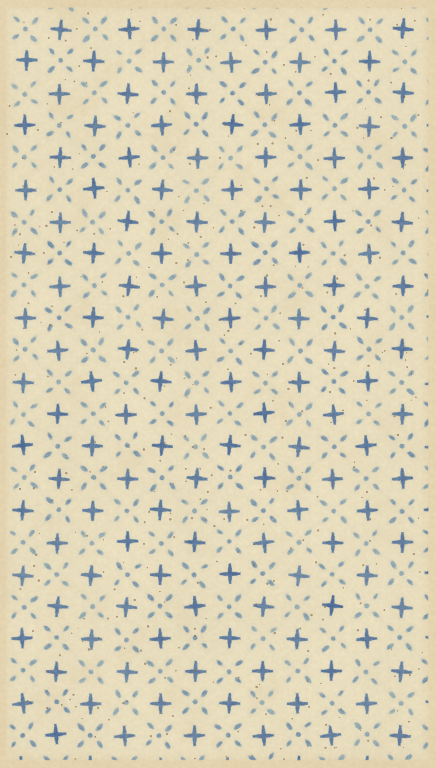
A Shadertoy shader for this pattern:

```glsl
// Blue hand-stamped crosses and four-petal sprigs in a checkerboard on aged cream paper.

// Layout, in units of canvas width, y measured downward from the top
const vec2 PITCH = vec2(0.0788, 0.0736);
const vec2 FIRST = vec2(0.0600, 0.0665);   // centre of the top left motif
const float SLANT = -0.0050;               // sideways drift per unit of height
const vec4 SHEET = vec4(0.014, 0.018, 0.982, 1.743); // left, top, right, bottom

// Motif sizes, in units of the column pitch
const float ARM_LENGTH = 0.305;
const float ARM_ROOT = 0.073;
const float ARM_TIP = 0.030;
const vec2 PETAL_AT = vec2(0.270, 0.255);
const vec2 PETAL_SIZE = vec2(0.108, 0.056);
const float DOT_RADIUS = 0.068;
const float INK_BLEED = 0.026;
const float JITTER = 0.035;

const vec3 MARGIN = vec3(0.895, 0.828, 0.685);
const vec3 PAPER = vec3(0.912, 0.868, 0.742);
const vec3 STAIN = vec3(0.850, 0.765, 0.610);
const vec3 SPECK = vec3(0.500, 0.390, 0.280);
const vec3 INK_DARK = vec3(0.225, 0.355, 0.560);
const vec3 INK_MID = vec3(0.360, 0.490, 0.630);
const vec3 INK_PALE = vec3(0.560, 0.655, 0.690);

vec2 hash2(vec2 p) {
    vec3 h = fract(p.xyx * vec3(0.1031, 0.1030, 0.0973));
    h += dot(h, h.yzx + 33.33);
    return fract((h.xx + h.yz) * h.zy);
}

// Layered sines, about -1 to 1
float waves(vec2 p) {
    float sum = 0.0, amp = 0.5;
    for (int i = 0; i < 4; i++) {
        sum += amp * sin(p.x + 1.7 * sin(p.y)) * cos(p.y + 1.3 * sin(p.x * 0.8));
        p = mat2(1.5, 1.2, -1.2, 1.5) * p + 2.3;
        amp *= 0.6;
    }
    return sum;
}

// Cellular noise: x = distance to the nearest point, y = that point's random value
vec2 cells(vec2 p) {
    vec2 id = floor(p), best = vec2(9.0, 0.0);
    for (int j = -1; j <= 1; j++)
    for (int i = -1; i <= 1; i++) {
        vec2 c = id + vec2(i, j), h = hash2(c + 50.0);
        float d = length(c + h - p);
        if (d < best.x) best = vec2(d, hash2(c + 91.0).x);
    }
    return best;
}

mat2 turn(float a) { return mat2(cos(a), sin(a), -sin(a), cos(a)); }

float taperedArm(vec2 a, float len) {
    float halfWidth = mix(ARM_ROOT, ARM_TIP, clamp(a.x / len, 0.0, 1.0));
    return max(a.y - halfWidth, a.x - len);
}

float cross4(vec2 q, vec2 rnd) {
    vec2 a = abs(q);
    vec2 len = ARM_LENGTH * (1.0 + 0.10 * sign(q) * (rnd - 0.5));
    return min(taperedArm(a, len.x), taperedArm(a.yx, len.y * 0.97));
}

float ellipse(vec2 q, vec2 r) { return (length(q / r) - 1.0) * r.y; }

float sprig(vec2 q, vec2 id) {
    float d = length(q) - DOT_RADIUS;
    for (int k = 0; k < 4; k++) {
        vec2 side = vec2(k % 2, k / 2) * 2.0 - 1.0;
        vec2 h = hash2(id * 4.0 + side + 30.0) - 0.5;
        float angle = atan(side.y, side.x) + 0.5 * h.x;
        vec2 local = (q - side * PETAL_AT - 0.04 * h) * turn(angle);
        d = min(d, ellipse(local, PETAL_SIZE * (1.0 + 0.3 * h.y)));
    }
    return d;
}

void mainImage(out vec4 fragColor, in vec2 fragCoord) {
    float pixel = 1.0 / iResolution.x;
    vec2 p = vec2(fragCoord.x, iResolution.y - fragCoord.y) * pixel;

    // Sheet with a slightly uneven edge, inside a darker margin
    vec2 ragged = p + 0.0012 * waves(p * 40.0);
    vec2 inset = min(ragged - SHEET.xy, SHEET.zw - ragged);
    float edge = min(inset.x, inset.y);
    float onSheet = smoothstep(-pixel, pixel, edge);
    vec3 col = mix(MARGIN, PAPER, onSheet);
    col = mix(col, STAIN, 0.25 * onSheet * exp(-max(edge, 0.0) * 90.0));

    // Paper mottling and grain
    col += 0.010 * waves(p * 9.0) + 0.012 * waves(p * 130.0);
    col += 0.022 * (cells(p * 110.0).x - 0.5);
    col = mix(col, STAIN, 0.16 * smoothstep(0.25, 0.8, waves(p * 14.0 + 4.0)));

    // Repeating cell, nudged and turned by hand
    vec2 grid = (p - FIRST - vec2(SLANT * p.y, 0.0)) / PITCH;
    vec2 id = floor(grid + 0.5);
    vec2 rnd = hash2(id + 20.0), rnd2 = hash2(id + 70.0);
    vec2 q = (grid - id) * PITCH / PITCH.x - JITTER * 2.0 * (rnd - 0.5);
    q *= turn(0.22 * (rnd2.x - 0.5));
    bool isCross = mod(id.x + id.y, 2.0) > 0.5;
    float d = isCross ? cross4(q, rnd2) : sprig(q, id);
    d += 0.012 * waves(p * 260.0);

    // Watery ink with a soft bleed
    float soft = max(INK_BLEED, 0.6 * pixel / PITCH.x);
    float ink = (1.0 - smoothstep(-soft, soft, d)) * onSheet;
    float halo = exp(-max(d, 0.0) * 22.0) * onSheet;
    float wash = 0.5 + 0.55 * waves(p * 150.0 + rnd * 6.0) + 0.5 * (rnd2.y - 0.5);
    vec3 inkCol = isCross ? mix(INK_DARK, INK_MID, clamp(wash, 0.0, 1.0))
                          : mix(INK_MID, INK_PALE, clamp(wash + 0.15, 0.0, 1.0));
    col = mix(col, INK_PALE, 0.10 * halo);
    col = mix(col, inkCol, ink * (0.90 - 0.12 * rnd.y));

    // Sparse brown specks
    vec2 fleck = cells(p * 42.0);
    float radius = 0.05 + 0.07 * fract(fleck.y * 57.0);
    float speck = 1.0 - smoothstep(radius - 0.04, radius + 0.04, fleck.x);
    col = mix(col, SPECK, 0.55 * speck * step(0.88, fleck.y) * onSheet);

    fragColor = vec4(clamp(col, 0.0, 1.0), 1.0);
}
```
